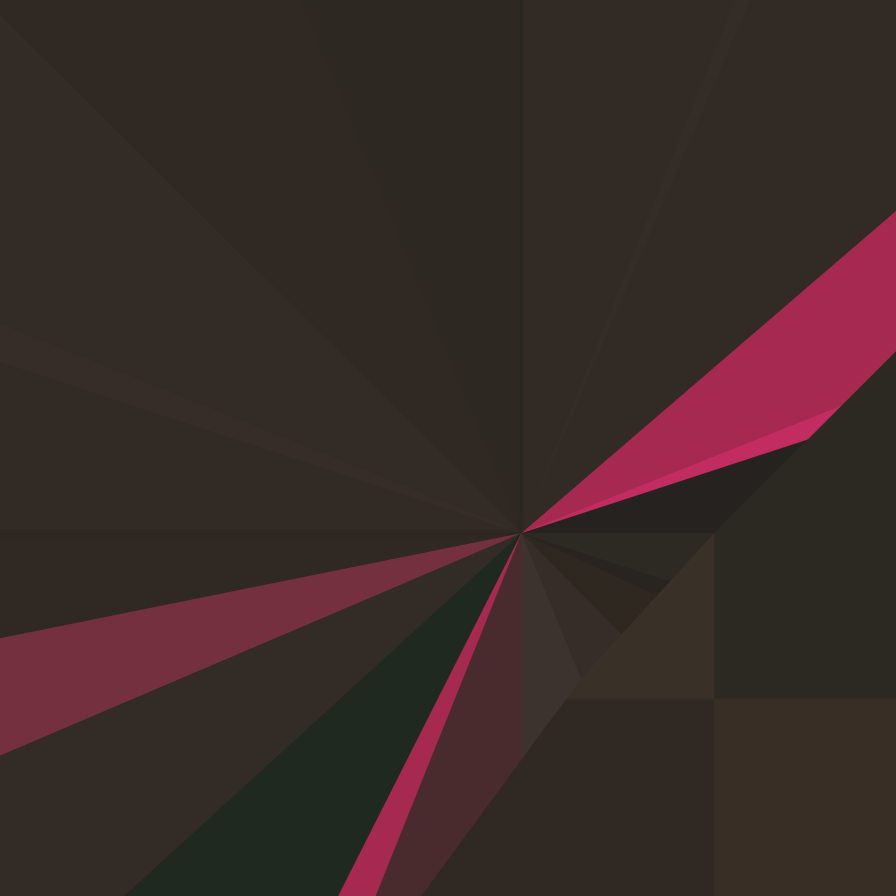
A three.js fragment shader for this background:

```glsl
// Draws a dark fan of angular wedges with crimson blades, over a lower right corner of flat tiles.
#define HUB vec2(0.582, 0.405)
#define TILE_CORNER vec2(0.797, 0.220)
#define BEND vec2(0.648, 0.242)
#define CRIMSON vec3(0.650, 0.160, 0.318)
#define BRIGHT_PINK vec3(0.760, 0.172, 0.375)
#define DUSTY_ROSE vec3(0.460, 0.190, 0.250)
#define FOREST vec3(0.125, 0.160, 0.120)
#define UMBER vec3(0.196, 0.165, 0.143)
#define DARK_OLIVE vec3(0.172, 0.160, 0.132)
#define SEAM_WIDTH 0.003
#define SEAM_DEPTH 0.08

varying vec2 vUv;

// Signed distance to a line, positive on the right of its direction.
float rightOf(vec2 p, vec2 origin, vec2 direction) {
  vec2 n = normalize(vec2(direction.y, -direction.x));
  return dot(p - origin, n);
}

// Starts a new wedge colour counterclockwise of the given angle.
void wedge(inout vec3 color, vec2 polar, float degreesStart, vec3 tint, float blur) {
  float d = polar.x * clamp(polar.y - radians(degreesStart), -1.0, 1.0);
  color = mix(color, tint, smoothstep(-blur, blur, d));
}

vec3 fan(vec2 q, float aa) {
  float angle = atan(q.y, q.x);
  vec2 polar = vec2(length(q), angle < 0.0 ? angle + radians(360.0) : angle);
  vec3 color = vec3(0.150, 0.135, 0.120);

  // Upper right blades
  wedge(color, polar, 18.1, BRIGHT_PINK, aa);
  wedge(color, polar, 21.7, CRIMSON, aa);
  wedge(color, polar, 40.7, UMBER, aa);
  wedge(color, polar, 66.8, UMBER * 1.04, aa);
  wedge(color, polar, 68.1, UMBER * 1.01, aa);

  // Upper left wedges
  wedge(color, polar, 90.0, vec3(0.176, 0.160, 0.135), aa);
  wedge(color, polar, 112.5, vec3(0.188, 0.157, 0.135), aa * 3.0);
  wedge(color, polar, 135.2, UMBER * 1.02, aa);
  wedge(color, polar, 158.2, vec3(0.212, 0.178, 0.160), aa);
  wedge(color, polar, 161.8, UMBER, aa);

  // Lower left blades
  wedge(color, polar, 180.0, vec3(0.185, 0.155, 0.137), aa);
  wedge(color, polar, 191.4, DUSTY_ROSE, aa);
  wedge(color, polar, 203.1, UMBER * 1.03, aa);
  wedge(color, polar, 222.4, FOREST, aa);
  wedge(color, polar, 243.2, CRIMSON, aa);
  wedge(color, polar, 248.1, vec3(0.290, 0.170, 0.175), aa);

  // Small lower right wedges
  wedge(color, polar, 270.0, vec3(0.235, 0.200, 0.180), aa);
  wedge(color, polar, 292.2, vec3(0.210, 0.175, 0.155), aa);
  wedge(color, polar, 314.6, vec3(0.185, 0.155, 0.130), aa);
  wedge(color, polar, 335.3, vec3(0.155, 0.140, 0.120), aa);
  wedge(color, polar, 342.0, vec3(0.178, 0.163, 0.138), aa);

  // Soft dark seams running up and left from the hub
  vec2 seam = exp(-q * q / (SEAM_WIDTH * SEAM_WIDTH));
  float up = seam.x * step(0.0, q.y);
  float left = seam.y * step(q.x, 0.0);
  return color * (1.0 - SEAM_DEPTH * max(up, left));
}

vec3 tiles(vec2 p, float aa) {
  float right = smoothstep(-aa, aa, p.x - TILE_CORNER.x);
  float top = smoothstep(-SEAM_WIDTH, SEAM_WIDTH, p.y - TILE_CORNER.y);
  vec3 lower = mix(vec3(0.190, 0.157, 0.137), vec3(0.220, 0.182, 0.147), right);
  vec3 upper = mix(vec3(0.225, 0.190, 0.155), DARK_OLIVE, right);
  return mix(lower, upper, top);
}

void main() {
  float aa = 0.7 * fwidth(vUv.x);

  // The corner is bounded by three diagonal edges
  vec2 elbow = vec2(TILE_CORNER.x, HUB.y);
  float corner = rightOf(vUv, elbow, vec2(1.0));
  corner = min(corner, rightOf(vUv, BEND, elbow - BEND));
  corner = min(corner, rightOf(vUv, BEND, BEND - vec2(0.470, 0.0)));

  vec3 color = fan(vUv - HUB, aa);
  color = mix(color, tiles(vUv, aa), smoothstep(-aa, aa, corner));
  gl_FragColor = vec4(color, 1.0);
}
```
